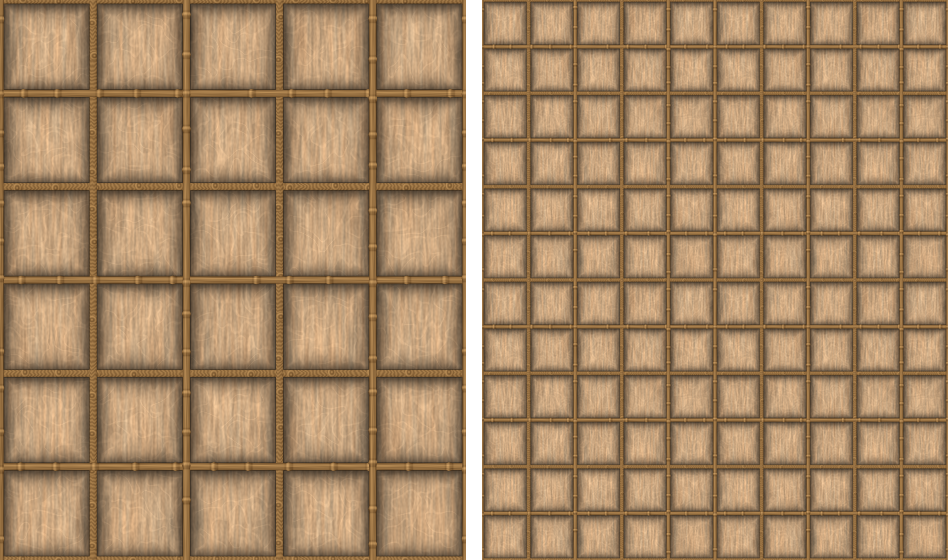
Left, the tile; right, the same tile 2 across and 2 down.
A Shadertoy shader for this pattern:

```glsl
// Shaded square panels of streaked, faintly figured wood in a lattice of knotted rods and ridged slats
#define GRID vec2(5.0, 6.0)
#define BAR_HALF 0.039
#define PANEL_COLOR vec3(0.82, 0.675, 0.52)
#define WOOD_DARK vec3(0.37, 0.25, 0.12)
#define WOOD_LIGHT vec3(0.79, 0.61, 0.38)
#define SHADOW_DEPTH 0.57
#define SHADOW_WIDTH 0.10
#define GRAIN 0.17
#define FIGURE 0.055
#define RIDGES_PER_CELL 24.0
#define KNOTS_PER_CELL 2.5
#define TAU 6.2831853

float hash(vec2 p) {
    vec3 q = fract(p.xyx * 0.1031);
    q += dot(q, q.yzx + 33.33);
    return fract((q.x + q.y) * q.z);
}

float corner(vec2 cell, vec2 offset, vec2 period) {
    float angle = TAU * hash(mod(cell, period) + 0.37 * period);
    return dot(offset, vec2(cos(angle), sin(angle)));
}

// Gradient noise that wraps over the canvas; period is a whole number of cells
float noise(vec2 uv, vec2 period) {
    vec2 p = uv * period, i = floor(p), f = p - i;
    vec2 w = f * f * f * (f * (f * 6.0 - 15.0) + 10.0), e = vec2(1.0, 0.0);
    return mix(mix(corner(i, f, period), corner(i + e, f - e, period), w.x),
               mix(corner(i + e.yx, f - e.yx, period), corner(i + 1.0, f - 1.0, period), w.x), w.y);
}

vec3 panel(vec2 uv, vec2 f) {
    // Vertical streaks, fine over coarse
    float grain = noise(uv, vec2(190.0, 24.0)) + 0.7 * noise(uv, vec2(95.0, 9.0))
                + 0.4 * noise(uv, vec2(230.0, 150.0));
    float tint = noise(uv, vec2(120.0, 7.0));

    // Faint scrolls along the contours of warped noise
    vec2 warp = vec2(noise(uv, vec2(20.0, 24.0)), noise(uv, vec2(25.0, 30.0))) * 0.035;
    float field = noise(uv + warp, vec2(30.0, 36.0));
    float scroll = 1.0 - smoothstep(0.03, 0.13, abs(field));
    float patches = noise(uv, vec2(10.0, 12.0));

    // Inner shadow, heavier at the top left
    vec2 q = abs(f - vec2(0.006, -0.012)) - (0.44 - BAR_HALF);
    float depth = 0.06 - length(max(q, 0.0)) - min(max(q.x, q.y), 0.0);
    float shade = 1.0 - SHADOW_DEPTH * exp(-pow(max(depth, 0.0) / SHADOW_WIDTH, 1.3));
    float gap = 0.5 - BAR_HALF - max(abs(f.x), abs(f.y));
    shade *= mix(0.6, 1.0, smoothstep(0.0, 0.014, gap));

    float light = 1.0 + GRAIN * grain + FIGURE * (scroll - 0.35 + patches);
    return (PANEL_COLOR * light + vec3(0.04, -0.01, -0.04) * tint) * shade;
}

// Bar colour and coverage; across is in cells, positive toward the light, along runs 0 to 1
vec4 bar(float across, float along, float cells, float seed, bool ridged, float px) {
    // Nearest knot, jittered and sometimes absent
    float knots = floor(cells * KNOTS_PER_CELL);
    float u = along * knots, id = floor(u);
    float h = hash(vec2(id, seed));
    float d = (u - id - 0.5 - 0.3 * (h - 0.5)) * cells / knots;
    float present = step(0.15, h);
    float a = across / BAR_HALF;
    float tone, width = BAR_HALF;

    if (ridged) {
        // Cross ridges that give way to rings around a knot
        float side = h > 0.55 ? 0.35 : -0.35;
        float r = length(vec2(d, (a - side) * 0.032));
        float wobble = noise(vec2(along, 0.5 + a * 0.08), vec2(cells * 6.0, 12.0));
        float ridge = sin(TAU * (along * cells * RIDGES_PER_CELL + wobble + 0.25 * a * a));
        float rings = cos(TAU * r / 0.034) - 0.6 * d / 0.04;
        float knot = present * (1.0 - smoothstep(0.035, 0.055, r));
        tone = 0.52 + 0.13 * mix(ridge, 1.5 * rings, knot) + 0.1 * a - 0.22 * a * a * a * a;
    } else {
        // Round rod with long grain and raised nodes
        float s = d / 0.022;
        float bump = present * exp(-s * s);
        width *= 1.0 + 0.2 * bump;
        a = across / width;
        float grain = noise(vec2(along, 0.5 + a * 0.12), vec2(cells * 3.0, 30.0));
        float gloss = (a - 0.3) / 0.32;
        tone = 0.5 + 0.25 * exp(-gloss * gloss) + 0.25 * grain - 0.4 * a * a * a * a;
        tone += bump * (0.1 - 0.5 * s) - 0.18 * present * exp(-pow(abs(s) - 1.7, 2.0) * 4.0);
    }
    float cover = 1.0 - smoothstep(width - 0.6 * px, width + 0.6 * px, abs(across));
    return vec4(mix(WOOD_DARK, WOOD_LIGHT, clamp(tone, 0.0, 1.1)), cover);
}

void mainImage(out vec4 fragColor, in vec2 fragCoord) {
    vec2 uv = fragCoord / iResolution.xy;
    vec2 p = uv * GRID;
    float px = GRID.y / iResolution.y;
    vec2 nearest = floor(p + 0.5), across = p - nearest;
    vec2 index = mod(nearest, GRID);

    // Rods and ridged slats alternate in both directions
    bool slatV = mod(index.x, 2.0) > 0.5, slatH = mod(index.y, 2.0) < 0.5;
    vec4 upright = bar(-across.x, 1.0 - uv.y, GRID.y, index.x + 11.0, slatV, px);
    vec4 level = bar(across.y, uv.x, GRID.x, index.y + 37.0, slatH, px);

    // A level rod crosses over an upright slat; elsewhere the upright is on top
    bool levelOnTop = slatV && !slatH;
    vec4 lower = levelOnTop ? upright : level, upper = levelOnTop ? level : upright;
    vec3 color = panel(uv, fract(p) - 0.5);
    color = mix(color, lower.rgb, lower.a);
    color = mix(color, upper.rgb, upper.a);
    fragColor = vec4(clamp(color, 0.0, 1.0), 1.0);
}
```
